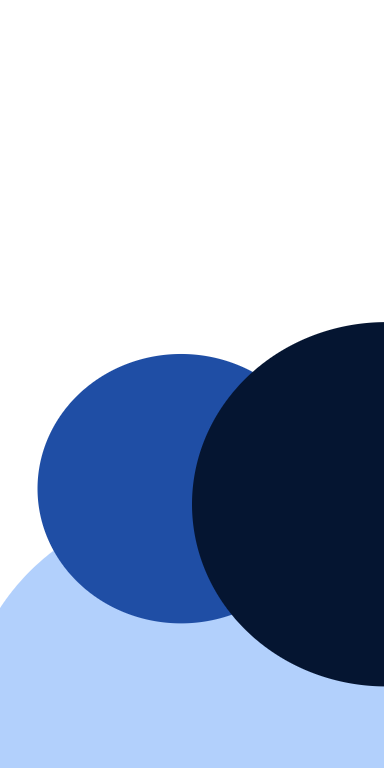
A Shadertoy shader for this background:

```glsl
#define PAPER_WHITE vec3(1.0, 1.0, 1.0)
#define PALE_BLUE vec3(0.698, 0.816, 0.988)
#define ROYAL_BLUE vec3(0.122, 0.306, 0.647)
#define NIGHT_NAVY vec3(0.020, 0.082, 0.192)

// Ellipses as centre.xy, radii.xy in fractions of the canvas
#define PALE_ELLIPSE vec4(0.533, 0.055, 0.625, 0.2935)
#define ROYAL_ELLIPSE vec4(0.4715, 0.3637, 0.3738, 0.1754)
#define NAVY_ELLIPSE vec4(1.005, 0.3434, 0.505, 0.2372)

// Approximate signed distance to an ellipse, in canvas heights
float ellipseDistance(vec2 point, vec2 radii) {
    float scaledLength = length(point / radii);
    float gradientLength = length(point / (radii * radii));
    return scaledLength * (scaledLength - 1.0) / max(gradientLength, 1e-4);
}

// Antialiased coverage of an ellipse
float ellipseMask(vec2 uv, vec4 ellipse) {
    vec2 canvasScale = vec2(iResolution.x / iResolution.y, 1.0);
    float edge = ellipseDistance((uv - ellipse.xy) * canvasScale, ellipse.zw * canvasScale);
    return clamp(0.5 - edge * iResolution.y, 0.0, 1.0);
}

void mainImage(out vec4 fragColor, in vec2 fragCoord) {
    vec2 uv = fragCoord / iResolution.xy;

    // Layers from back to front
    vec3 color = PAPER_WHITE;
    color = mix(color, PALE_BLUE, ellipseMask(uv, PALE_ELLIPSE));
    color = mix(color, ROYAL_BLUE, ellipseMask(uv, ROYAL_ELLIPSE));
    color = mix(color, NIGHT_NAVY, ellipseMask(uv, NAVY_ELLIPSE));

    fragColor = vec4(color, 1.0);
}
```
